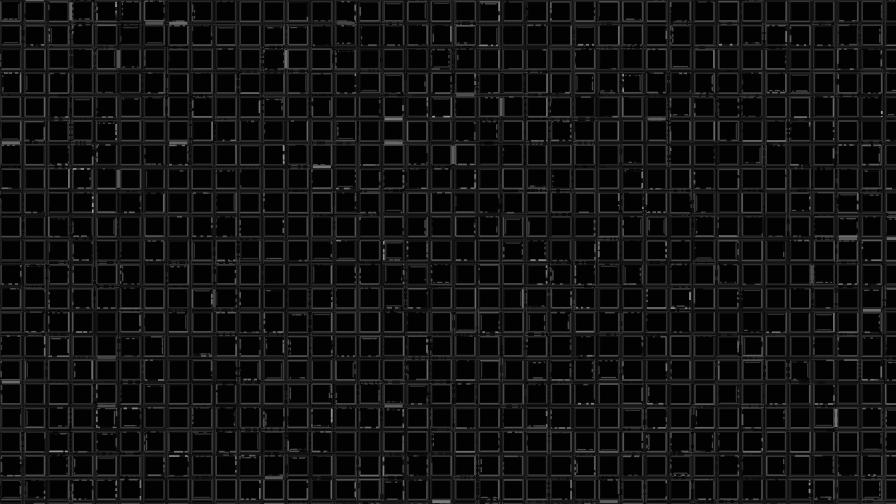
Give the GLSL for this pattern, as a WebGL 2 fragment shader.

```glsl
#version 300 es
precision highp float;

uniform vec2 u_resolution;
out vec4 fragColor;

const float PITCH = 0.04745;             // cell size in canvas heights
const vec2 GRID_SHIFT = vec2(0.044, 0.025);
const float TILE_HALF = 0.41;            // outline centre, in cells
const float CORNER = 0.05;
const float LINE_HALF = 0.038;
const float BLACK = 0.006;

float hash(vec3 p) {
    p = fract(p * vec3(0.1031, 0.1137, 0.0973));
    p += dot(p, p.yzx + 33.33);
    return fract((p.x + p.y) * p.z);
}

// Smooth one-dimensional noise with its own seed
float noise(float x, vec3 seed) {
    float i = floor(x);
    vec3 stepSeed = vec3(7.0, 13.0, 29.0);
    return mix(hash(seed + stepSeed * i), hash(seed + stepSeed * (i + 1.0)),
               smoothstep(0.0, 1.0, x - i));
}

float roundBox(vec2 p, vec2 halfSize, float radius) {
    vec2 d = abs(p) - halfSize + radius;
    return length(max(d, 0.0)) + min(max(d.x, d.y), 0.0) - radius;
}

float stroke(float d, float halfWidth, float pixel) {
    return clamp((halfWidth - abs(d)) / pixel + 0.5, 0.0, 1.0);
}

// Broken line: solid on most edges, irregular dashes on the rest
float wear(float along, vec3 seed, float share) {
    float dashes = smoothstep(0.35, 0.6, noise(along * 9.0, seed + 3.0));
    return hash(seed + 17.0) < share ? mix(0.2, 1.5, dashes) : 1.0;
}

// Tile outline, with separate brightness on each side
float outline(vec2 f, vec2 cell, float pixel) {
    bool upright = abs(f.x) > abs(f.y);
    float across = upright ? f.x : f.y;
    float along = upright ? f.y : f.x;
    float farSide = step(0.0, across);
    vec3 seed = vec3(cell, (upright ? 0.0 : 2.0) + farSide);

    float inset = 0.03 * (hash(seed + 41.0) - 0.5);
    float d = roundBox(f, vec2(TILE_HALF - inset), CORNER);
    float h = hash(seed + 5.0);
    float tone = mix(0.07, 0.24, h) + 0.06 * farSide;
    tone += 0.14 * smoothstep(0.85, 1.0, hash(seed + 71.0));
    tone *= wear(along, seed, 0.2);
    float value = tone * stroke(d, LINE_HALF, pixel);

    // Occasional second line inside the tile
    float inner = step(0.93, hash(seed + 23.0)) * wear(along, seed + 2.0, 0.6);
    return max(value, 0.19 * inner * stroke(d + 0.085, 0.03, pixel));
}

// Strip between two tiles; some are lit, dashed or nearly black
float gap(float across, float along, vec3 seed, float litShare, float pixel) {
    float strip = stroke(across, 0.09, pixel);
    float tone = mix(0.06, 0.17, hash(seed + 9.0));
    tone *= wear(along * 1.3, seed, 0.25);
    float seamTone = mix(0.01, 0.08, hash(seed + 31.0));
    tone = mix(tone, seamTone, stroke(across, 0.03, pixel));

    float lit = step(1.0 - litShare, hash(seed + 53.0));
    float span = stroke(along, 0.38, pixel);
    tone = mix(tone, mix(0.25, 0.48, hash(seed + 61.0)),
               lit * span * stroke(across, 0.06, pixel));
    return tone * strip;
}

void main() {
    vec2 p = gl_FragCoord.xy / u_resolution.y;
    vec2 q = vec2(p.x, 1.0 - p.y) / PITCH + GRID_SHIFT;
    float pixel = 1.0 / (u_resolution.y * PITCH);

    vec2 cell = floor(q);
    vec2 f = fract(q) - 0.5;
    vec2 edge = floor(q + 0.5);
    vec2 toEdge = q - edge;

    // Gaps in both directions, then the tile outline on top
    float columns = gap(toEdge.x, f.y, vec3(edge.x, cell.y, 11.0), 0.008, pixel);
    float rows = gap(toEdge.y, f.x, vec3(cell.x, edge.y, 19.0), 0.03, pixel);
    float value = max(columns, rows);
    value = max(value, outline(f, cell, pixel));

    fragColor = vec4(vec3(max(value, BLACK)), 1.0);
}
```
